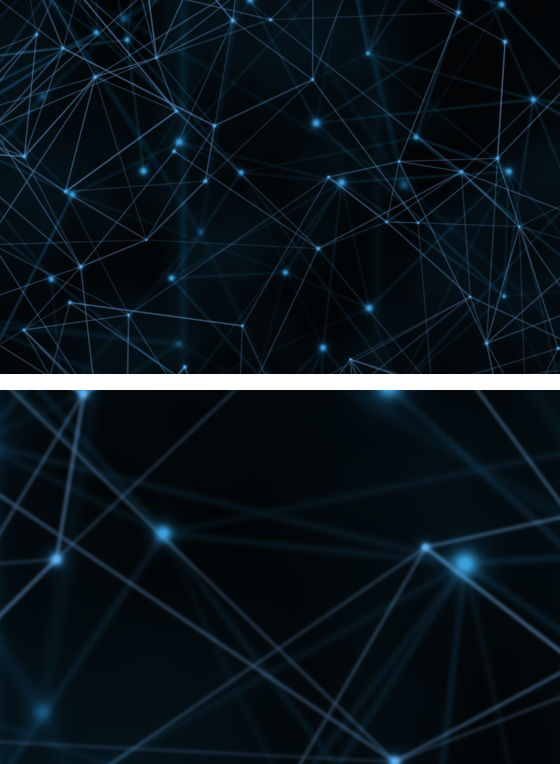
Top, the full canvas; bottom, a detail of the centre.
Write a Shadertoy shader that draws this background.

```glsl
// A dark blue web of glowing nodes joined by straight links, in three depths.
// Each depth is a jittered grid whose nodes link to random nearby cells;
// far depths are wide and dim, the near one is thin and crisp, over soft haze.

float hash(vec2 p) {
    vec3 q = fract(p.xyx * vec3(0.1031, 0.1030, 0.0973));
    q += dot(q, q.yzx + 33.33);
    return fract((q.x + q.y) * q.z);
}

vec2 hash2(vec2 p) {
    return vec2(hash(p), hash(p + 41.7));
}

float noise(vec2 p) {
    vec2 i = floor(p), f = fract(p);
    f = f * f * (3.0 - 2.0 * f);
    return mix(mix(hash(i), hash(i + vec2(1, 0)), f.x),
               mix(hash(i + vec2(0, 1)), hash(i + vec2(1, 1)), f.x), f.y);
}

float clouds(vec2 p) {
    float sum = 0.0, amp = 0.55;
    for (int i = 0; i < 4; i++) {
        sum += amp * noise(p);
        p = mat2(1.6, 1.2, -1.2, 1.6) * p + 5.3;
        amp *= 0.45;
    }
    return sum;
}

float segmentDistance(vec2 p, vec2 a, vec2 b) {
    vec2 ab = b - a;
    float t = clamp(dot(p - a, ab) / dot(ab, ab), 0.0, 1.0);
    return length(p - a - ab * t);
}

float softDot(float d, float radius) {
    return exp(-d * d / (radius * radius));
}

vec2 nodeIn(vec2 cell) {
    return cell + 0.06 + 0.88 * hash2(cell);
}

bool isPresent(vec2 cell, float share) {
    return hash(cell + 13.9) < share;
}

// Returns brightness of x: links, y: node cores, z: node halos.
vec3 network(vec2 p, float cellSize, float share, float lineWidth, float nodeRadius, vec2 shift) {
    vec3 light = vec3(0.0);
    vec2 q = p / cellSize + shift;
    vec2 home = floor(q);
    lineWidth = max(lineWidth, 0.65 / iResolution.y);
    for (int y = -2; y <= 2; y++)
    for (int x = -2; x <= 2; x++) {
        vec2 cell = home + vec2(x, y);
        if (!isPresent(cell, share)) continue;
        vec2 node = nodeIn(cell);

        float d = length(q - node) * cellSize;
        float size = nodeRadius * mix(0.55, 1.3, hash(cell + 71.3));
        light.y += softDot(d, size);
        light.z += softDot(d, size * 2.3);

        // Some nodes are hubs with more links; links favour close cells
        int links = 3 + int(4.0 * hash(cell + 29.1));
        for (int k = 0; k < links; k++) {
            vec2 key = cell + 7.31 * float(k + 1);
            vec2 reach = floor((hash2(key) - 0.5) * 4.4 + 0.5);
            vec2 target = cell + reach;
            if (dot(reach, reach) < 0.5 || !isPresent(target, share)) continue;
            float strength = mix(0.3, 0.9, hash(key + 3.7));
            float line = softDot(segmentDistance(q, node, nodeIn(target)) * cellSize, lineWidth);
            light.x += strength * line;
        }
    }
    // Crossing and doubled links saturate instead of burning out
    light.x = 1.0 - exp(-light.x);
    return light;
}

void mainImage(out vec4 fragColor, in vec2 fragCoord) {
    vec2 p = fragCoord / iResolution.y;
    vec2 fromCentre = fragCoord / iResolution.xy - 0.5;

    // Cloudy haze, darker toward the corners
    float haze = smoothstep(0.25, 0.78, clouds(p * 3.2 + 2.0));
    haze *= 1.0 - 1.1 * dot(fromCentre, fromCentre);
    vec3 colour = vec3(0.007, 0.016, 0.022) + vec3(0.017, 0.076, 0.110) * haze;

    // Faint vertical beams
    for (int i = 0; i < 2; i++) {
        float offset = p.x - 0.49 - 0.52 * float(i);
        float beam = softDot(offset, 0.011) + 0.4 * softDot(offset, 0.05);
        float fade = 0.4 + 0.6 * noise(vec2(float(i) * 9.0, p.y * 3.0));
        colour += vec3(0.010, 0.065, 0.095) * beam * fade / float(i + 1);
    }

    // Far, middle and near webs, each lit unevenly
    vec3 far = network(p, 0.32, 0.78, 0.0065, 0.0095, vec2(31.4, 57.2));
    vec3 middle = network(p, 0.23, 0.72, 0.0034, 0.0080, vec2(83.6, 22.5));
    vec3 near = network(p, 0.19, 0.80, 0.0020, 0.0046, vec2(12.3, 94.7));
    float patches = 0.4 + 0.9 * noise(p * 2.6 + 17.0);

    colour += vec3(0.018, 0.085, 0.125) * far.x * patches;
    colour += vec3(0.045, 0.140, 0.200) * middle.x * patches;
    colour += vec3(0.270, 0.385, 0.520) * near.x * (0.4 + 0.55 * patches);

    // Nodes glow over the links
    colour += vec3(0.015, 0.09, 0.14) * (0.5 * far.z + middle.z + near.z);
    colour = mix(colour, vec3(0.12, 0.42, 0.60), min(0.6 * far.y, 1.0));
    colour = mix(colour, vec3(0.23, 0.62, 0.86), min(1.1 * middle.y, 1.0));
    colour = mix(colour, vec3(0.36, 0.67, 0.92), min(1.1 * near.y, 1.0));

    fragColor = vec4(min(colour, vec3(0.55, 0.78, 1.0)), 1.0);
}
```
